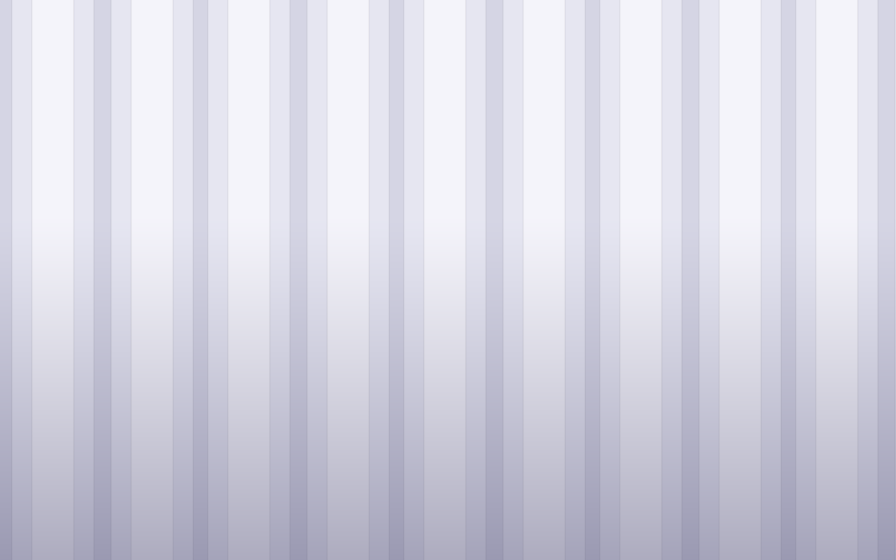
Give the GLSL for this pattern, as a WebGL 2 fragment shader.

```glsl
#version 300 es
precision highp float;

uniform vec2 u_resolution;
out vec4 outColor;

const vec3 GAP_COLOR = vec3(0.835, 0.835, 0.895);
const vec3 BORDER_COLOR = vec3(0.901, 0.902, 0.947);
const vec3 CENTER_COLOR = vec3(0.957, 0.955, 0.980);
const vec3 SHADE_COLOR = vec3(0.26, 0.25, 0.40);

// All lengths are fractions of the canvas width.
const float PERIOD = 0.109375;
const float FIRST_CENTER = 0.0597;
const float STAGGER = 0.0007;
const float PANEL_HALF = 0.0458;
const float CENTER_HALF = 0.0234;
const float SEAM_WIDTH = 0.0013;
const float SEAM_STRENGTH = 0.06;

// Distance to the middle of the nearest panel; alternate panels shift slightly.
float panelDistance(float x, float period, float firstCenter, float stagger) {
    float index = floor((x - firstCenter) / period + 0.5);
    float side = mod(index, 2.0) * 2.0 - 1.0;
    return abs(x - firstCenter - index * period - side * stagger);
}

// Antialiased coverage of a band around zero.
float band(float dist, float halfWidth, float pixel) {
    return clamp((halfWidth - dist) / pixel + 0.5, 0.0, 1.0);
}

// Thin line coverage, keeping its weight when narrower than a pixel.
float seam(float dist, float edge, float width, float pixel) {
    float drawn = max(width, pixel);
    return band(abs(dist - edge), 0.5 * drawn, pixel) * width / drawn;
}

// Opacity of the shade that rises from the bottom edge.
float shadeAmount(float y, float top, float strength) {
    float depth = clamp((top - y) / top, 0.0, 1.0);
    return strength * pow(depth, 1.15);
}

void main() {
    vec2 uv = gl_FragCoord.xy / u_resolution;
    float pixel = 1.0 / u_resolution.x;
    float dist = panelDistance(uv.x, PERIOD, FIRST_CENTER, STAGGER);

    // Nested stripes
    vec3 color = mix(GAP_COLOR, BORDER_COLOR, band(dist, PANEL_HALF, pixel));
    color = mix(color, CENTER_COLOR, band(dist, CENTER_HALF, pixel));

    // Fine seams between the stripes
    float line = seam(dist, PANEL_HALF, SEAM_WIDTH, pixel)
               + seam(dist, CENTER_HALF, SEAM_WIDTH, pixel);
    color *= 1.0 - SEAM_STRENGTH * line;

    // Vertical shading
    color = mix(color, SHADE_COLOR, shadeAmount(uv.y, 0.61, 0.40));
    outColor = vec4(color, 1.0);
}
```
